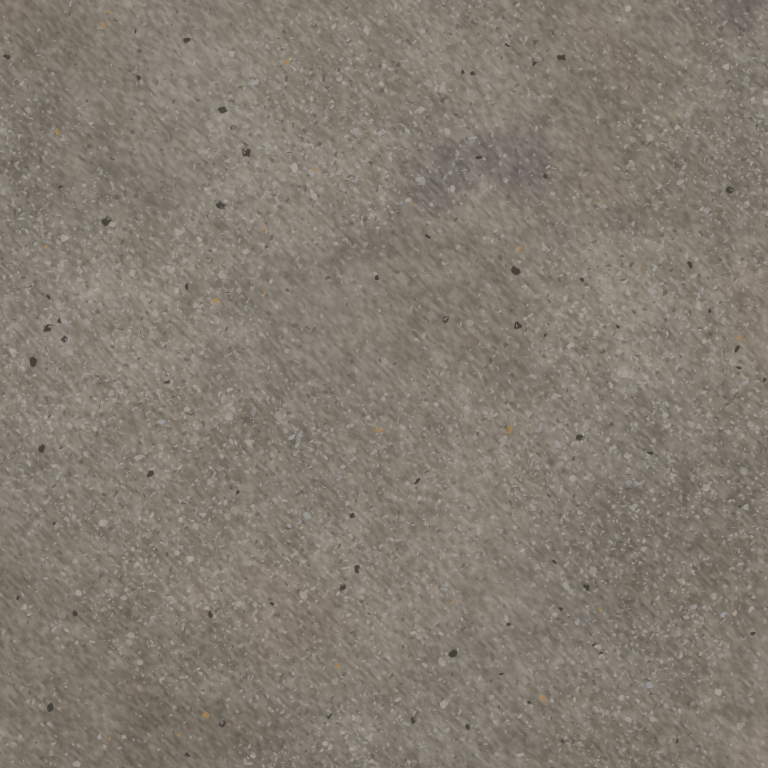
Write a Shadertoy shader that draws this texture.

```glsl
vec3 hash3(vec2 p, float seed) {
    uvec3 v = uvec3(ivec3(vec3(p, seed)) + 4096) * 1664525u + 1013904223u;
    v.x += v.y * v.z; v.y += v.z * v.x; v.z += v.x * v.y;
    v ^= v >> 16u;
    v.x += v.y * v.z; v.y += v.z * v.x; v.z += v.x * v.y;
    return vec3(v >> 8u) / 16777216.0;
}

float noise(vec2 p, float seed) {
    vec2 i = floor(p), f = fract(p);
    f = f * f * (3.0 - 2.0 * f);
    return mix(mix(hash3(i, seed).x, hash3(i + vec2(1, 0), seed).x, f.x),
               mix(hash3(i + vec2(0, 1), seed).x, hash3(i + vec2(1, 1), seed).x, f.x), f.y);
}

float fbm(vec2 p, float seed) {
    float sum = 0.0, weight = 0.53;
    for (int i = 0; i < 4; i++) {
        sum += weight * noise(p, seed + float(i));
        p = mat2(1.6, 1.2, -1.2, 1.6) * p;
        weight *= 0.5;
    }
    return sum;
}

// Scattered oval chips: x is coverage, y is a random tint per chip
vec2 chips(vec2 uv, float cells, float share, float seed) {
    vec2 p = uv * cells, home = floor(p), result = vec2(0);
    float soft = 0.0016 * cells;
    for (int y = -1; y <= 1; y++)
    for (int x = -1; x <= 1; x++) {
        vec2 cell = home + vec2(x, y);
        vec3 place = hash3(cell, seed), form = hash3(cell, seed + 50.0);
        if (place.z > share) continue;
        vec2 q = p - cell - place.xy;
        float angle = 6.2832 * form.x;
        q = mat2(cos(angle), -sin(angle), sin(angle), cos(angle)) * q;
        q.y *= 1.0 + 0.8 * form.y;
        float radius = mix(0.2, 0.48, form.z * form.z);
        float cover = smoothstep(soft, -soft, length(q) - radius);
        if (cover > result.x) result = vec2(cover, form.y);
    }
    return result;
}

void mainImage(out vec4 fragColor, in vec2 fragCoord) {
    vec2 uv = fragCoord / iResolution.y;

    // Cement with broad cloudy tones
    float cloud = fbm(uv * 3.5, 1.0) - 0.5;
    float mottle = fbm(uv * 28.0, 7.0) - 0.5;
    vec3 color = vec3(0.499, 0.468, 0.424);
    color += 0.13 * cloud + 0.09 * mottle;
    color += 0.025 * (uv.x - 0.5) + 0.02 * (uv.y - 0.5);
    color += vec3(0.02, 0.0, -0.02) * (fbm(uv * 5.0, 13.0) - 0.5);

    // Violet grey stains towards the upper right
    float stainArea = smoothstep(0.5, 0.15, length((uv - vec2(0.82, 0.86)) * vec2(1.0, 1.3)));
    float stain = stainArea * smoothstep(0.48, 0.7, fbm(uv * 9.0, 19.0));
    color = mix(color, vec3(0.38, 0.355, 0.355), 0.65 * stain);

    // Fine brushed grain falling to the right
    vec2 brushed = vec2(uv.x - uv.y, uv.x + uv.y);
    color += 0.10 * (noise(brushed * vec2(75, 180), 25.0) - 0.5);
    color += 0.06 * (noise(brushed * vec2(150, 230), 26.0) - 0.5);

    // Chips gather in loose patches
    vec2 warped = uv + 0.004 * vec2(noise(uv * 190.0, 30.0), noise(uv * 190.0, 31.0));
    float crowd = smoothstep(0.3, 0.68, fbm(uv * 5.0, 35.0) + 0.12 * (uv.x + uv.y - 1.0));

    // Dark sand and a few black specks
    vec2 sand = chips(warped, 130.0, 0.06 + 0.12 * crowd, 40.0);
    color = mix(color, vec3(0.35, 0.33, 0.30), sand.x * (0.25 + 0.5 * sand.y));
    vec2 speck = chips(warped, 75.0, 0.012, 41.0);
    color = mix(color, vec3(0.22, 0.21, 0.19), 0.8 * speck.x);

    // Pale chips from small to large, warm to bluish
    for (int i = 0; i < 3; i++) {
        float size = float(i);
        vec2 pale = chips(warped, 180.0 - 45.0 * size, (0.05 + 0.24 * crowd) / (1.0 + 0.6 * size), 42.0 + size);
        vec3 tint = mix(vec3(0.70, 0.66, 0.61), vec3(0.60, 0.61, 0.62), pale.y);
        color = mix(color, tint, pale.x * (0.35 + 0.5 * fract(pale.y * 7.0)));
    }

    // Rare ochre chips
    vec2 ochre = chips(warped, 80.0, 0.003, 46.0);
    color = mix(color, vec3(0.66, 0.52, 0.33), 0.75 * ochre.x);

    fragColor = vec4(color, 1.0);
}
```
